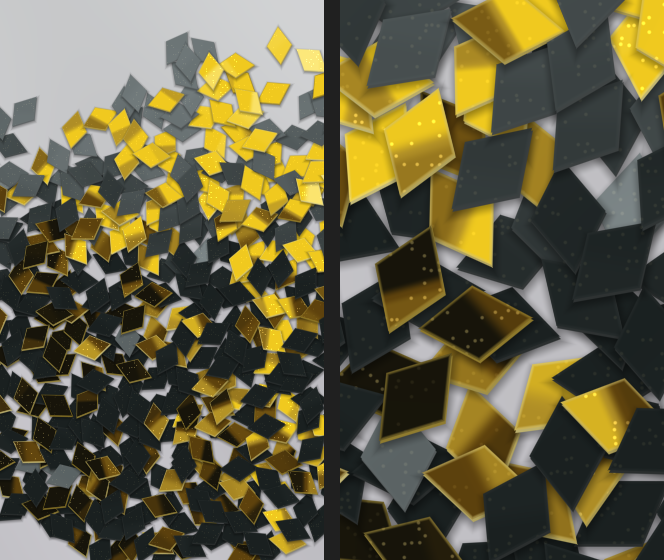
Left: the whole. Right: its middle third, enlarged.
Reproduce this pattern procedurally as a WebGL 1 fragment shader.

```glsl
precision highp float;
// Scattered mirror rhombus tiles in gold and slate, heaped on a pale surface.
uniform vec2 u_resolution;

float hash(vec2 cell, float seed) {
  vec3 v = fract(vec3(cell, seed) * vec3(0.1031, 0.1030, 0.0973) + 0.37);
  v += dot(v, v.yzx + 33.33);
  return fract((v.x + v.y) * v.z);
}

mat2 rotation(float angle) {
  float c = cos(angle), s = sin(angle);
  return mat2(c, s, -s, c);
}

// Signed edge distance of a rhombus with the given half diagonals
float rhombus(vec2 q, vec2 halfDiag) {
  return (dot(abs(q), halfDiag.yx) - halfDiag.x * halfDiag.y) / length(halfDiag);
}

// Chance that a tile lies at this place: thin fringe, dense heap
float heapDensity(vec2 c, float layer) {
  float top = 0.19 - 0.12 * smoothstep(0.09, 0.24, c.x);
  float depth = 1.0 - c.y - top;
  float bottom = 0.45 * max(0.0, abs(c.x - 0.32) - 0.12);
  float base = mix(0.50, 1.0, smoothstep(0.0, 0.18, depth));
  float upper = mix(0.10, 0.72, smoothstep(0.03, 0.25, depth));
  return mix(base, upper, layer) * step(0.0, depth) * step(bottom, c.y);
}

// Reflection ramp of the gold mirror, from black through brown to yellow
vec3 goldRamp(float t) {
  vec3 col = mix(vec3(0.09, 0.08, 0.04), vec3(0.37, 0.26, 0.05), smoothstep(0.0, 0.3, t));
  col = mix(col, vec3(0.69, 0.56, 0.15), smoothstep(0.3, 0.58, t));
  col = mix(col, vec3(0.94, 0.79, 0.12), smoothstep(0.55, 0.75, t));
  return mix(col, vec3(0.99, 0.91, 0.48), smoothstep(1.15, 1.6, t));
}

// Small bright dust grains, one per tiny cell
float dust(vec2 p) {
  vec2 cell = floor(p * 240.0);
  vec2 spot = 0.3 + 0.4 * vec2(hash(cell, 31.0), hash(cell, 32.0));
  float grain = smoothstep(0.38, 0.1, length(fract(p * 240.0) - spot));
  return grain * step(0.86, hash(cell, 33.0));
}

void main() {
  vec2 p = gl_FragCoord.xy / u_resolution.y;
  float px = 0.8 / u_resolution.y;
  float specks = dust(p);
  const float cellSize = 0.0435;
  vec2 halfDiag = vec2(0.034, 0.0225);

  // Pale surface with soft light from the top
  vec3 col = mix(vec3(0.76, 0.755, 0.775), vec3(0.80, 0.805, 0.81), smoothstep(0.3, 1.0, p.y));
  col += 0.02 * sin(p.x * 7.0 + p.y * 4.0);

  for (int k = 0; k < 2; k++) {
    float layer = float(k);
    mat2 grid = rotation(0.38 - 0.95 * layer);
    vec2 home = floor(p * grid / cellSize);
    for (int j = -1; j <= 1; j++) {
      for (int i = -1; i <= 1; i++) {
        vec2 cell = home + vec2(float(i), float(j));
        float seed = 40.0 * layer;
        vec2 jitter = 0.56 * (vec2(hash(cell, seed + 1.0), hash(cell, seed + 2.0)) - 0.5);
        vec2 centre = grid * ((cell + 0.5 + jitter) * cellSize);
        if (hash(cell, seed + 3.0) > heapDensity(centre, layer)) continue;

        mat2 turn = rotation(6.2832 * hash(cell, seed + 4.0));
        vec2 q = (p - centre) * turn;
        float d = rhombus(q, halfDiag);
        float side = rhombus((p - centre + vec2(-0.0006, 0.0016)) * turn, halfDiag);
        float shade = rhombus((p - centre + vec2(-0.001, 0.003)) * turn, halfDiag);
        float tint = hash(cell, seed + 5.0);
        float mirror = hash(cell, seed + 6.0);

        // Gold gathers in drifts, strongest on the right
        float drift = 0.42 + 0.13 * sin(centre.x * 13.0 + 2.2) * sin(centre.y * 9.0)
          + 0.22 * smoothstep(0.3, 0.5, centre.x) * smoothstep(0.45, 0.6, centre.y);
        float gold = step(hash(cell, seed + 7.0), drift);

        // Mirrored surroundings: brighter upwards and to the right
        float split = smoothstep(-0.009, 0.009, dot(q, vec2(0.8, 0.6)) + 0.014 * (tint - 0.5));
        float glow = 0.19 + 1.2 * (centre.x - 0.1) + 1.6 * max(centre.y - 0.5, -0.1);
        glow += 0.7 * (tint - 0.5) + (mirror - 0.5) * (split - 0.5) * 1.1;
        float haze = smoothstep(0.45, 0.88, centre.y + 0.16 * (tint - 0.5));
        haze += 0.12 * (mirror - 0.5) * split + 0.8 * step(0.975, tint);
        vec3 slate = mix(vec3(0.10, 0.125, 0.125), vec3(0.43, 0.465, 0.47), clamp(haze, 0.0, 1.3));
        vec3 face = mix(slate, goldRamp(glow), gold);
        face += specks * mix(0.06, 0.28, gold * step(0.6, mirror)) * vec3(1.0, 0.9, 0.55);

        // Cut edge: glinting on gold, dull on slate
        vec3 edge = mix(slate * 0.75 + 0.12, mix(vec3(0.62, 0.52, 0.16), vec3(0.91, 0.86, 0.56), tint), gold);
        float rim = smoothstep(-0.0022, -0.0004, d) * (0.25 + 0.3 * gold);
        face = mix(face, edge, rim);

        col *= 1.0 - 0.38 * smoothstep(0.006, -0.003, shade);
        col = mix(col, edge * 0.85, smoothstep(px, -px, side));
        col = mix(col, face, smoothstep(px, -px, d));
      }
    }
  }
  gl_FragColor = vec4(col, 1.0);
}
```
